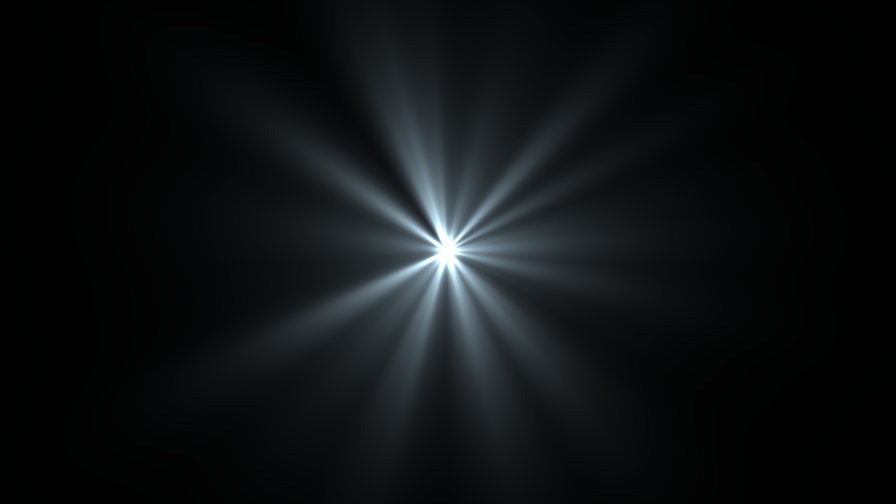
Write a WebGL 2 fragment shader that draws this background.

```glsl
#version 300 es
precision highp float;

uniform vec2 u_resolution;
out vec4 fragColor;

// Each beam: direction in degrees, angular half-width, strength.
const vec3 BEAMS[15] = vec3[15](
    vec3(2.0, 7.0, 0.36), vec3(12.0, 7.0, 0.28), vec3(29.0, 4.5, 0.40),
    vec3(48.0, 6.5, 0.66), vec3(73.0, 10.0, 0.30), vec3(94.0, 7.0, 0.42),
    vec3(109.0, 9.5, 0.95), vec3(144.0, 8.0, 0.72), vec3(171.0, 12.0, 0.20),
    vec3(208.0, 7.5, 0.92), vec3(229.0, 11.0, 0.42), vec3(252.0, 9.5, 0.72),
    vec3(286.0, 11.0, 0.74), vec3(312.0, 9.5, 0.62), vec3(348.0, 7.0, 0.40)
);

float hash(float n) {
    return fract(sin(n * 127.1 + 3.7) * 43758.55);
}

// Smooth noise around the circle, repeating after the given cell count.
float ringNoise(float angle, float cells) {
    float x = angle / 360.0 * cells;
    float cell = floor(x);
    float blend = smoothstep(0.0, 1.0, fract(x));
    return mix(hash(mod(cell, cells)), hash(mod(cell + 1.0, cells)), blend);
}

float beamLight(float angle) {
    float light = 0.44;
    for (int i = 0; i < 15; i++) {
        float offset = mod(angle - BEAMS[i].x + 180.0, 360.0) - 180.0;
        float spread = offset / BEAMS[i].y;
        light += BEAMS[i].z * exp(-spread * spread);
    }
    // Dark wedge between the two upper-left beams.
    float gap = (angle - 127.0) / 7.0;
    light *= 1.0 - 0.45 * exp(-gap * gap);
    // Faint streaks inside the beams.
    return light * mix(0.92, 1.08, ringNoise(angle, 72.0));
}

void main() {
    vec2 p = (gl_FragCoord.xy - u_resolution * vec2(0.4987, 0.502)) / u_resolution.y;
    float radius = length(p);
    float angle = mod(degrees(atan(p.y, p.x + 1e-6)), 360.0);

    // Light thins out from the source and fades toward the border.
    float falloff = 0.092 / (radius + 0.055) * exp(-pow(radius / 0.47, 1.9));
    float light = falloff * beamLight(angle);

    // Hot core, slightly taller than wide.
    vec2 core = p / vec2(0.020, 0.030);
    light += 0.9 * exp(-dot(core, core));

    vec3 color = light * vec3(0.78, 0.92, 1.0);
    fragColor = vec4(min(color, 1.0), 1.0);
}
```
